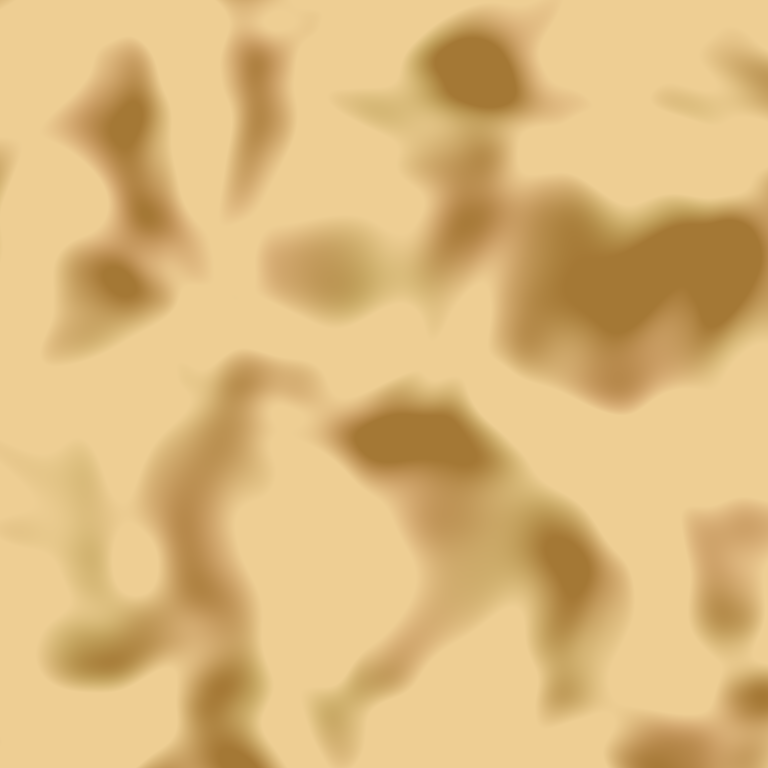
Give the GLSL for this texture, as a Shadertoy shader.

```glsl
// Soft caramel-brown clouds and curved streaks melting into flat cream.

const vec3 CREAM = vec3(0.932, 0.808, 0.578);
const vec3 BROWN = vec3(0.645, 0.470, 0.208);
const vec3 ROSY_TINT = vec3(0.012, -0.012, 0.010);

const float CLOUD_SCALE = 5.0;    // noise cells across the canvas
const float WARP_SCALE = 3.5;
const float WARP_AMOUNT = 0.10;
const float CREAM_LEVEL = -0.045; // noise at or below this is pure cream
const float BROWN_LEVEL = 0.41;   // noise at or above this is pure brown

// Random unit gradient of a lattice cell
vec2 cellGradient(vec2 cell, float seed) {
    float h = fract(sin(dot(cell, vec2(127.1, 311.7)) + seed * 74.7) * 43758.5453);
    float angle = 6.28318 * h;
    return vec2(cos(angle), sin(angle));
}

// Contribution of one lattice corner
float corner(vec2 cell, vec2 local, vec2 offset, float seed) {
    return dot(cellGradient(cell + offset, seed), local - offset);
}

// Gradient noise with quintic blending
float gradientNoise(vec2 p, float seed) {
    vec2 cell = floor(p);
    vec2 f = p - cell;
    vec2 blend = f * f * f * (f * (f * 6.0 - 15.0) + 10.0);
    float low = mix(corner(cell, f, vec2(0.0, 0.0), seed),
                    corner(cell, f, vec2(1.0, 0.0), seed), blend.x);
    float high = mix(corner(cell, f, vec2(0.0, 1.0), seed),
                     corner(cell, f, vec2(1.0, 1.0), seed), blend.x);
    return mix(low, high, blend.y);
}

// Two octaves: broad patches plus narrower streaks
float cloudNoise(vec2 p, float seed) {
    return gradientNoise(p, seed) + 0.5 * gradientNoise(p * 2.0 + 17.3, seed + 1.0);
}

// Bends the plane so that patches stretch into hooks
vec2 warp(vec2 p, float scale, float amount) {
    return p + amount * vec2(gradientNoise(p * scale, 5.0),
                             gradientNoise(p * scale, 6.0));
}

// Clamped ramp from cream to brown, midtones drifting between rosy and olive
vec3 caramel(float depth, float tint) {
    float midtone = 4.0 * depth * (1.0 - depth);
    return mix(CREAM, BROWN, depth) + ROSY_TINT * tint * midtone;
}

void mainImage(out vec4 fragColor, in vec2 fragCoord) {
    vec2 uv = fragCoord / iResolution.y;
    vec2 bent = warp(uv, WARP_SCALE, WARP_AMOUNT);

    float cloud = cloudNoise(bent * CLOUD_SCALE + 3.4, 2.0);
    float depth = clamp((cloud - CREAM_LEVEL) / (BROWN_LEVEL - CREAM_LEVEL), 0.0, 1.0);
    float tint = clamp(3.0 * gradientNoise(uv * CLOUD_SCALE, 9.0), -1.0, 1.0);

    fragColor = vec4(caramel(depth, tint), 1.0);
}
```
